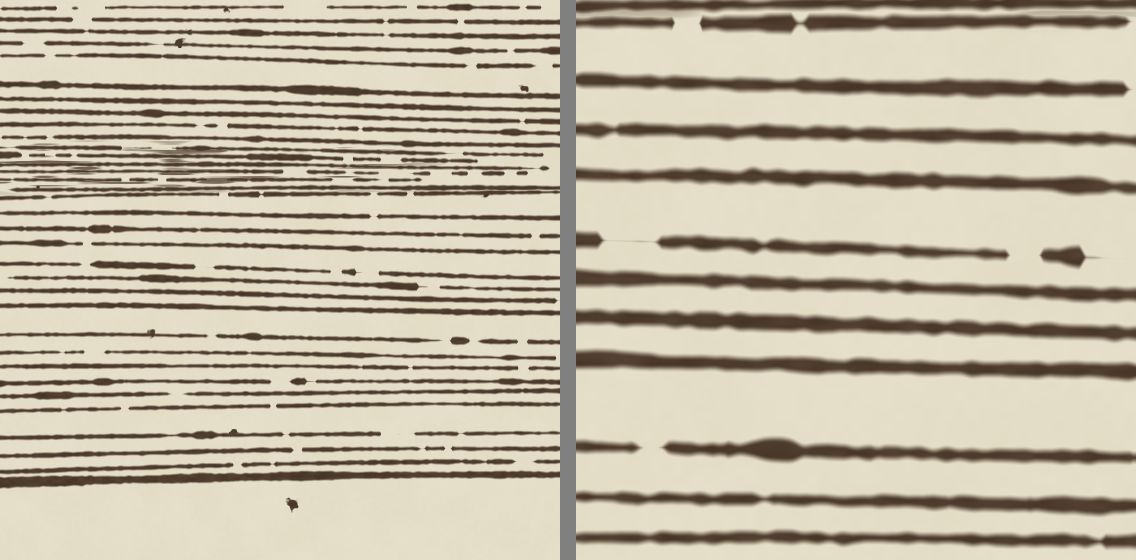
Left: the whole. Right: its middle third, enlarged.
Reproduce this pattern procedurally as a WebGL 1 fragment shader.

```glsl
precision highp float;

uniform vec2 u_resolution;

#define PAPER vec3(0.895, 0.867, 0.780)
#define INK vec3(0.290, 0.220, 0.165)
#define SOFTNESS 0.0024
#define THIN 0.0016
#define THICK 0.0046
#define ROUGHNESS 0.0016
#define WOBBLE 0.0035
#define DRYNESS 0.36
#define BLOT 0.0032
#define SPECKS 8

float hash(vec2 p) {
  vec3 q = fract(p.xyx * 0.1031);
  q += dot(q, q.yzx + 33.33);
  return fract((q.x + q.y) * q.z);
}

float noise(vec2 p) {
  vec2 cell = floor(p);
  vec2 f = fract(p);
  f = f * f * (3.0 - 2.0 * f);
  float low = mix(hash(cell), hash(cell + vec2(1.0, 0.0)), f.x);
  float high = mix(hash(cell + vec2(0.0, 1.0)), hash(cell + 1.0), f.x);
  return mix(low, high, f.y);
}

float coverage(float inside) {
  float soft = max(SOFTNESS, 0.7 / u_resolution.y);
  return smoothstep(-soft, soft, inside);
}

// Falling lines sag late, rising lines lift early
float drift(float x, float drop) {
  return drop * (drop < 0.0 ? x * (2.0 - x) : smoothstep(0.12, 1.0, x));
}

// One rough pen line with swelling, blots and dry gaps
float stroke(vec2 p, float y, float halfWidth, float wear, float reach, float id) {
  y += (noise(vec2(p.x * 4.0, id)) - 0.5) * WOBBLE;
  y += (noise(vec2(p.x * 75.0, id + 0.5)) - 0.5) * ROUGHNESS;

  float width = halfWidth * (0.75 + 0.5 * noise(vec2(p.x * 9.0, id + 11.0)));
  width += (noise(vec2(p.x * 130.0, id + 23.0)) - 0.5) * ROUGHNESS;
  width += BLOT * smoothstep(0.86, 0.95, noise(vec2(p.x * 11.0, id + 37.0)));

  float load = 0.6 * noise(vec2(p.x * 45.0, id + 51.0))
             + 0.4 * noise(vec2(p.x * 13.0, id + 67.0));
  float tail = smoothstep(reach - 0.18, reach, p.x);
  float limit = wear * (DRYNESS + 0.08 * p.x) + 0.3 * tail;
  width -= 0.006 * (1.0 - smoothstep(limit - 0.06, limit + 0.06, load));
  width -= 0.012 * smoothstep(reach - 0.01, reach + 0.01, p.x);
  return coverage(width - abs(p.y - y));
}

// layout: first line, spacing, count, reach
// trend: drop of first and last line, weight of first and last line
float band(vec2 p, vec4 layout, vec4 trend) {
  float ink = 0.0;
  float seed = floor(layout.x * 1000.0);
  for (int i = 0; i < 7; i++) {
    float n = float(i);
    if (n >= layout.z) break;
    float id = seed + n;
    float t = n / (layout.z - 1.0);
    float shift = (hash(vec2(id, 3.0)) - 0.5) * 0.22;
    float y = layout.x + (n + shift) * layout.y;
    y += drift(p.x, mix(trend.x, trend.y, t));
    float weight = mix(trend.z, trend.w, t) + (hash(vec2(id, 5.0)) - 0.5) * 0.4;
    weight = clamp(weight, 0.1, 1.0);
    float reach = layout.w + (hash(vec2(id, 9.0)) - 0.5) * 0.4;
    ink = max(ink, stroke(p, y, mix(THIN, THICK, weight), 1.0 - weight, reach, id));
  }
  return ink;
}

float speck(vec2 p, vec2 center, float radius) {
  float ragged = radius * (0.4 + 1.1 * noise(p * 190.0));
  return coverage(ragged - length(p - center));
}

// Ink dragged between the closely set lines
float smear(vec2 p) {
  float zone = smoothstep(0.24, 0.27, p.y) * (1.0 - smoothstep(0.32, 0.355, p.y));
  zone *= 1.0 - smoothstep(0.6, 0.85, p.x);
  return 0.75 * zone * smoothstep(0.66, 0.86, noise(p * vec2(13.0, 190.0)));
}

void main() {
  vec2 p = gl_FragCoord.xy / u_resolution;
  p.y = 1.0 - p.y;

  // Bands from top to bottom
  float ink = band(p, vec4(0.0125, 0.0212, 5.0, 1.4), vec4(-0.002, 0.020, 0.45, 0.50));
  ink = max(ink, band(p, vec4(0.1536, 0.0232, 5.0, 1.4), vec4(0.0195, 0.013, 0.75, 0.45)));
  ink = max(ink, band(p, vec4(0.2617, 0.0152, 7.0, 0.9), vec4(0.014, -0.008, 0.50, 0.45)));
  ink = max(ink, band(p, vec4(0.3790, 0.0267, 3.0, 1.4), vec4(0.010, 0.0143, 0.65, 0.60)));
  ink = max(ink, band(p, vec4(0.4714, 0.0252, 4.0, 1.4), vec4(0.026, 0.013, 0.45, 0.85)));
  ink = max(ink, band(p, vec4(0.5990, 0.0278, 6.0, 1.4), vec4(0.0156, -0.0143, 0.55, 0.65)));
  ink = max(ink, band(p, vec4(0.7840, 0.0300, 3.0, 1.4), vec4(-0.0104, -0.021, 0.65, 0.60)));

  // Heavy closing line, thinning to the right
  float baseLine = 0.862 + drift(p.x, -0.016);
  ink = max(ink, stroke(p, baseLine, mix(0.0085, 0.0055, p.x), 0.0, 1.5, 900.0));
  ink = max(ink, smear(p));

  // Stray specks
  ink = max(ink, speck(p, vec2(0.521, 0.901), 0.0095));
  for (int i = 0; i < SPECKS; i++) {
    float id = float(i);
    vec2 center = vec2(hash(vec2(id, 71.0)), 0.84 * hash(vec2(id, 83.0)));
    ink = max(ink, speck(p, center, 0.004 + 0.005 * hash(vec2(id, 97.0))));
  }

  float grain = 0.6 * noise(p * 22.0) + 0.4 * noise(p * 160.0) - 0.5;
  vec3 paper = PAPER + grain * vec3(0.014, 0.016, 0.022);
  vec3 pigment = INK + 0.05 * (noise(p * vec2(90.0, 200.0)) - 0.3);
  gl_FragColor = vec4(mix(paper, pigment, ink), 1.0);
}
```
